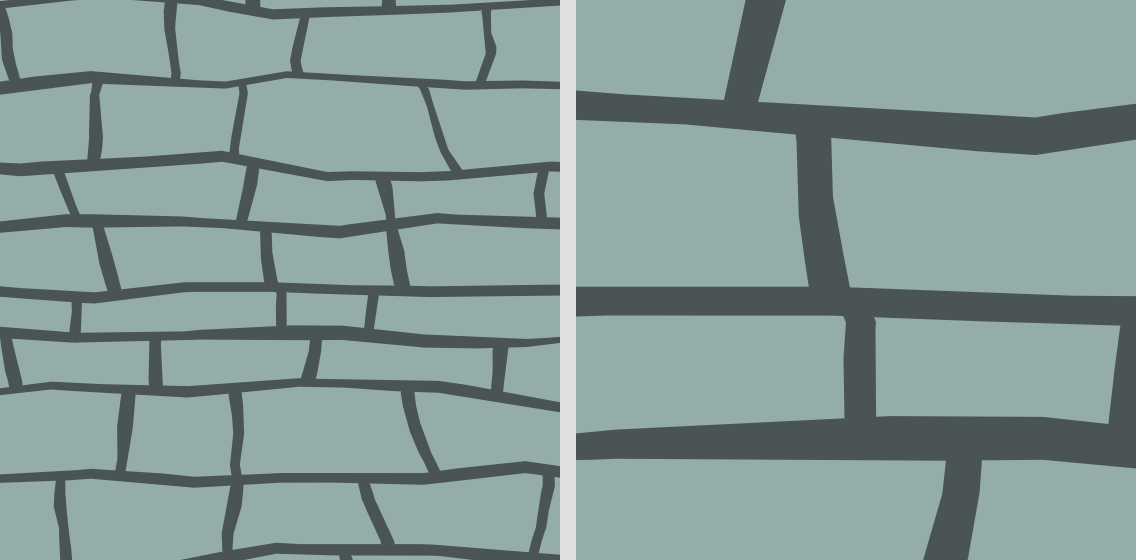
Left: the whole. Right: its middle third, enlarged.
Give the GLSL for this texture, as a WebGL 2 fragment shader.

```glsl
#version 300 es
precision highp float;

uniform vec2 u_resolution;
out vec4 fragColor;

const vec3 STONE = vec3(0.58, 0.68, 0.67);
const vec3 MORTAR = vec3(0.29, 0.33, 0.33);

const int ROWS = 8;
const float ROW_SWELL = 0.042;      // rows are thinner at mid height
const float ROW_JITTER = 0.022;
const float BED_FREQ = 4.5;         // bends per unit along a bed
const float BED_BEND = 0.046;
const float BED_HALF = 0.009;       // half thickness of a bed
const float BED_TAPER = 0.010;

const float STONE_WIDTH = 0.28;
const float JOINT_JITTER = 0.5;     // share of the stone width
const float JOINT_TILT = 0.55;
const float JOINT_FREQ = 14.0;
const float JOINT_BEND = 0.022;
const float JOINT_HALF = 0.0105;
const float JOINT_TAPER = 0.010;

const float KNOT_JITTER = 0.7;
const float TAU = 6.2831853;

// Integer hash to 0..1
float hash(float i, float seed) {
    uint n = uint(int(i) + 4096) * 1597u + uint(int(seed) + 4096) * 51749u;
    n = n * 747796405u + 2891336453u;
    n = ((n >> ((n >> 28u) + 4u)) ^ n) * 277803737u;
    n = (n >> 22u) ^ n;
    return float(n >> 8u) / 16777216.0;
}

float knot(float i, float seed) {
    return i + 0.5 + KNOT_JITTER * (hash(i, seed) - 0.5);
}

// Random polyline with uneven knots: x = value in -0.5..0.5, y = slope
vec2 polyline(float t, float freq, float seed) {
    t *= freq;
    float i = floor(t);
    if (t < knot(i, seed)) i -= 1.0;
    float a = knot(i, seed);
    float b = knot(i + 1.0, seed);
    float va = hash(i, seed + 2000.0) - 0.5;
    float vb = hash(i + 1.0, seed + 2000.0) - 0.5;
    float slope = (vb - va) / (b - a);
    return vec2(va + slope * (t - a), slope * freq);
}

// Distance from a coordinate to a sloped edge given as (value, slope)
float edgeDistance(float coord, vec2 edge) {
    return (coord - edge.x) / length(vec2(1.0, edge.y));
}

// Distance outside a tapering strip around a centre line
float stripDistance(float coord, float along, vec2 centre, float halfWidth,
                    float taper, float freq, float seed) {
    vec2 base = vec2(halfWidth, 0.0);
    vec2 low = centre - base - taper * polyline(along, freq, seed + 1.0);
    vec2 high = centre + base + taper * polyline(along, freq, seed + 2.0);
    return max(-edgeDistance(coord, low), edgeDistance(coord, high));
}

float bedHeight(float k) {
    float level = k / float(ROWS);
    return level + ROW_SWELL * sin(TAU * level) + ROW_JITTER * (hash(k, 7.0) - 0.5);
}

void main() {
    vec2 p = gl_FragCoord.xy / u_resolution.y;
    float dist = 1.0;
    float row = -2.0;

    // Horizontal beds; the last one below the point sets the row
    for (int i = -1; i <= ROWS + 1; i++) {
        float k = float(i);
        float seed = 100.0 + 10.0 * k;
        vec2 centre = vec2(bedHeight(k), 0.0) + BED_BEND * polyline(p.x, BED_FREQ, seed);
        if (p.y > centre.x) row = k;
        dist = min(dist, stripDistance(p.y, p.x, centre, BED_HALF, BED_TAPER, BED_FREQ, seed));
    }

    // Leaning, kinked joints between the stones of this row
    float middle = 0.5 * (bedHeight(row) + bedHeight(row + 1.0));
    float phase = hash(row, 11.0);
    float nearest = floor(p.x / STONE_WIDTH - phase);
    for (int i = -1; i <= 2; i++) {
        float j = nearest + float(i);
        float seed = 500.0 + 100.0 * row + 5.0 * j;
        float lean = 2.0 * hash(j, 30.0 + row) - 1.0;
        float tilt = JOINT_TILT * lean * abs(lean);
        float shift = JOINT_JITTER * (hash(j, 60.0 + row) - 0.5);
        vec2 centre = vec2((j + phase + shift) * STONE_WIDTH + tilt * (p.y - middle), tilt);
        centre += JOINT_BEND * polyline(p.y, JOINT_FREQ, seed);
        dist = min(dist, stripDistance(p.x, p.y, centre, JOINT_HALF, JOINT_TAPER, JOINT_FREQ, seed));
    }

    // One-pixel smooth edge
    float cover = clamp(dist * u_resolution.y + 0.5, 0.0, 1.0);
    fragColor = vec4(mix(MORTAR, STONE, cover), 1.0);
}
```
